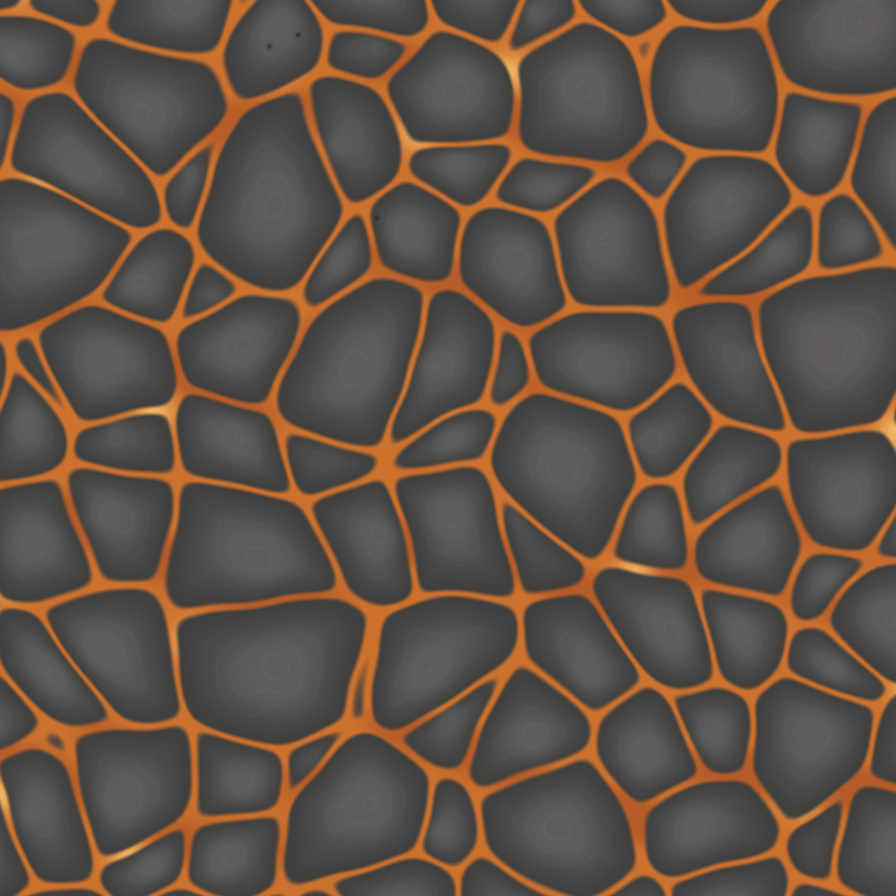
Reproduce this texture procedurally as a three.js fragment shader.

```glsl
#define GRID 9.2
#define JITTER 0.84
#define SIZE_SPREAD 0.68
#define ROUNDING 19.0
#define CRACK_WIDTH 0.032
#define CRACK_SOFTNESS 0.028
#define GLOW_GRID 7.0
#define STONE_DARK vec3(0.246, 0.244, 0.238)
#define STONE_LIGHT vec3(0.362, 0.362, 0.360)
#define LAVA_DEEP vec3(0.71, 0.36, 0.155)
#define LAVA vec3(0.80, 0.445, 0.18)
#define LAVA_HOT vec3(0.95, 0.71, 0.39)

varying vec2 vUv;

vec2 hash2(vec2 p) {
  return fract(sin(vec2(dot(p, vec2(127.1, 311.7)), dot(p, vec2(269.5, 183.3)))) * 43758.55);
}

// Smooth layered sines, roughly -1 to 1
vec2 waves(vec2 p) {
  vec2 a = sin(p.yx * vec2(1.9, 2.3) + vec2(0.7, 2.1) + sin(p * 1.3));
  vec2 b = sin(p.yx * vec2(4.7, 4.1) + p * 1.7 + vec2(3.0, 1.2));
  return a * 0.65 + b * 0.35;
}

// Stone centre in xy, squared reach in z
vec3 stoneSite(vec2 cell) {
  vec2 offset = 0.5 + (hash2(cell) - 0.5) * JITTER;
  float size = hash2(cell + 41.3).x;
  return vec3(cell + offset, SIZE_SPREAD * size * size);
}

float powerDistance(vec2 p, vec3 site) {
  vec2 d = p - site.xy;
  return dot(d, d) - site.z;
}

vec3 nearestStone(vec2 p) {
  vec3 best = vec3(0.0);
  float bestPower = 100.0;
  for (int y = -2; y <= 2; y++) {
    for (int x = -2; x <= 2; x++) {
      vec3 site = stoneSite(floor(p) + vec2(float(x), float(y)));
      float power = powerDistance(p, site);
      if (power < bestPower) {
        bestPower = power;
        best = site;
      }
    }
  }
  return best;
}

// Smooth minimum of the distances to all borders, which rounds the corners
float borderDistance(vec2 p, vec3 stone) {
  float ownPower = powerDistance(p, stone);
  float sum = 0.0;
  for (int y = -2; y <= 2; y++) {
    for (int x = -2; x <= 2; x++) {
      vec3 site = stoneSite(floor(p) + vec2(float(x), float(y)));
      float gap = length(site.xy - stone.xy);
      if (gap > 0.01) {
        float border = (powerDistance(p, site) - ownPower) / (2.0 * gap);
        sum += exp(-ROUNDING * border);
      }
    }
  }
  return -log(sum) / ROUNDING;
}

// Scattered round spots: 1 at the centre, fading over the radius
float spots(vec2 p, float radius, float share) {
  float result = 0.0;
  for (int y = -1; y <= 1; y++) {
    for (int x = -1; x <= 1; x++) {
      vec2 cell = floor(p) + vec2(float(x), float(y));
      vec2 d = (p - cell - hash2(cell + 17.0)) / radius;
      result = max(result, exp(-dot(d, d)) * step(hash2(cell + 73.0).y, share));
    }
  }
  return result;
}

vec3 stoneColor(vec2 p, vec3 stone, float border) {
  vec2 fromCentre = p - stone.xy;
  float depth = max(border, 0.0);
  float height = depth / (depth + sqrt(dot(fromCentre, fromCentre) + 0.008));
  vec2 wobble = waves(p * 2.6 + stone.xy * 5.0);
  float shade = smoothstep(0.0, 0.75, height + 0.04 * wobble.x * height);
  vec3 color = mix(STONE_DARK, STONE_LIGHT, shade);

  // Faint worn rings and a warm tint
  float rings = smoothstep(0.8, 1.0, sin(height * 34.0 + wobble.y * 4.0));
  color += 0.013 * rings * smoothstep(0.1, 0.4, height);
  color += vec3(0.012, 0.0, -0.004) * smoothstep(0.3, 0.9, wobble.y) * height;

  // Small pits on a few stones
  float pitted = step(0.94, hash2(floor(stone.xy) + 9.0).x);
  return color * (1.0 - 0.4 * pitted * spots(p * 5.0, 0.13, 0.12));
}

void main() {
  // Gentle bending crowds some stones and stretches others
  vec2 p = vUv * GRID + 3.0;
  p += 0.2 * waves(p * 0.5) + 0.025 * waves(p * 1.9);
  vec3 stone = nearestStone(p);
  float border = borderDistance(p, stone);

  // Molten seams, brighter at scattered hot spots
  float heat = spots(vUv * GLOW_GRID + 5.0, 0.15, 0.4);
  float flow = 0.5 + 0.5 * waves(p * 1.4 + 8.0).x;
  vec3 lava = mix(LAVA, LAVA_DEEP, smoothstep(0.55, 0.95, flow));
  lava = mix(lava, LAVA_HOT, heat);

  float width = CRACK_WIDTH * (0.8 + 0.4 * flow + 0.25 * heat);
  float cover = smoothstep(width - CRACK_SOFTNESS, width + CRACK_SOFTNESS, border);
  gl_FragColor = vec4(mix(lava, stoneColor(p, stone, border), cover), 1.0);
}
```
